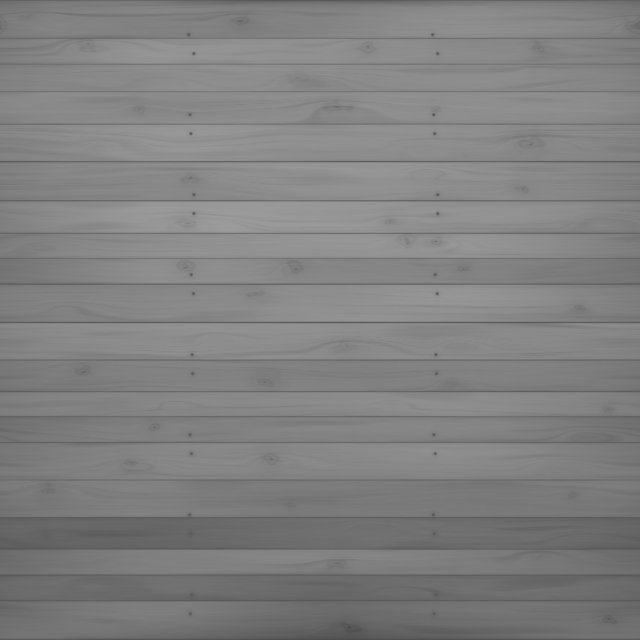
This texture is drawn by a Shadertoy shader. Its source:

```glsl
// Twenty grey horizontal wood planks with flowing grain, knots, seams and paired nails.

const int PLANKS = 20;
// Plank edges measured down from the top of the canvas.
const float EDGES[21] = float[21](0.0, 0.0599, 0.1003, 0.1432, 0.1940, 0.2526, 0.3138,
    0.3646, 0.4036, 0.4440, 0.5039, 0.5625, 0.6120, 0.6510, 0.6914, 0.7500, 0.8086,
    0.8581, 0.8984, 0.9388, 0.9990);
const float TONES[20] = float[20](0.53, 0.56, 0.56, 0.56, 0.56, 0.55, 0.57, 0.55, 0.52,
    0.55, 0.55, 0.51, 0.53, 0.48, 0.51, 0.50, 0.43, 0.49, 0.45, 0.47);

const float SEAM_HALF_WIDTH = 0.0008;
const float SEAM_TONE = 0.29;
const float NAIL_ROWS = 8.0;
const float NAIL_ROW_OFFSET = 0.069;
const float NAIL_SPREAD = 0.0148;
const float NAIL_RADIUS = 0.0023;
const float NAIL_TONE = 0.36;
const vec2 NAIL_COLUMNS = vec2(0.299, 0.680);
const int KNOTS_PER_PLANK = 3;
const float GRAIN_DENSITY = 210.0;
const float GRAIN_STRENGTH = 0.017;
const float VEIN_STRENGTH = 0.028;
const float FIBRE_STRENGTH = 0.012;
const float STREAK_STRENGTH = 0.03;
const float CLOUD_STRENGTH = 0.055;
const float DRIFT_STRENGTH = 0.035;
const float KNOT_STRENGTH = 0.07;
const float SIDE_SHADE = 0.055;
const float TOP_STAIN = 0.18;
const float BOTTOM_STAIN = 0.13;

float hash(vec2 p) {
    return fract(sin(dot(p, vec2(127.1, 311.7))) * 43758.5453);
}

// Value noise that wraps horizontally after a whole number of cells.
float noise(vec2 p, float period) {
    vec2 cell = floor(p), f = fract(p);
    f = f * f * (3.0 - 2.0 * f);
    float left = mod(cell.x, period), right = mod(cell.x + 1.0, period);
    float low = mix(hash(vec2(left, cell.y)), hash(vec2(right, cell.y)), f.x);
    float high = mix(hash(vec2(left, cell.y + 1.0)), hash(vec2(right, cell.y + 1.0)), f.x);
    return mix(low, high, f.y);
}

// Noise over the canvas with separate cell counts across and down.
float stretched(vec2 p, vec2 cells, float seed) {
    return noise(vec2(p.x * cells.x, p.y * cells.y + seed), cells.x);
}

// Brightness change of the wood within one plank.
float woodGrain(vec2 p, float id, float top, float bottom) {
    float seed = id * 37.0;
    float bend = stretched(p, vec2(4.0, 22.0), seed) - 0.5;
    float flow = p.y + 0.026 * bend + 0.004 * stretched(p, vec2(14.0, 60.0), seed);
    float knots = 0.0;

    // Knots push the grain aside into long closed loops.
    for (int k = 0; k < KNOTS_PER_PLANK; k++) {
        vec2 key = vec2(id + 3.0, float(k) * 5.0 + 11.0);
        vec2 centre = vec2((float(k) + hash(key)) / float(KNOTS_PER_PLANK),
                           mix(top, bottom, 0.25 + 0.5 * hash(key + 1.7)));
        vec2 d = p - centre;
        d.x -= round(d.x);
        float size = mix(0.005, 0.012, hash(key + 4.3));
        float tail = d.x > 0.0 ? 7.5 : 4.0;
        vec2 loopOffset = d / (size * vec2(tail, 1.3));
        flow += 2.4 * size * exp(-dot(loopOffset, loopOffset));

        // Ragged smudge with faint rings and a dark heart
        d += size * 1.3 * (vec2(stretched(p, vec2(60.0), seed),
                                stretched(p, vec2(80.0, 110.0), seed + 9.0)) - 0.5);
        float r = length(d / (size * vec2(1.7, 0.9)));
        float rings = 0.65 + 0.35 * cos(r * 8.0);
        float present = smoothstep(0.15, 0.7, hash(key + 8.1));
        knots += present * (rings * exp(-r * r * 1.2) + 0.3 * exp(-r * r * 10.0));
        knots += 0.25 * present * exp(-dot(d, d) / (size * size * 9.0));
    }

    // Wide bands and thin veins follow the flow
    float figure = stretched(p, vec2(5.0, 30.0), seed + 17.0);
    float bands = smoothstep(0.35, 0.95, noise(vec2(0.0, flow * GRAIN_DENSITY + seed), 1.0));
    float ridge = 1.0 - abs(2.0 * noise(vec2(0.0, flow * 130.0 + seed + 7.0), 1.0) - 1.0);
    float veins = pow(ridge, 6.0) * smoothstep(0.3, 0.8, stretched(p, vec2(7.0, 45.0), seed + 3.0));
    float fibre = stretched(p, vec2(24.0, 420.0), seed) - 0.5;
    float fine = stretched(p, vec2(110.0, 480.0), seed + 5.0) - 0.5;
    float streak = smoothstep(0.62, 0.95, stretched(vec2(p.x, flow), vec2(6.0, 85.0), seed + 23.0));

    // Broad stains and slow drift along the plank
    float cloud = stretched(p, vec2(4.0, 24.0), seed + 31.0) - 0.5;
    float drift = noise(vec2(p.x * 3.0, id + 90.0), 3.0) - 0.5;
    return 0.015 + CLOUD_STRENGTH * cloud + DRIFT_STRENGTH * drift
         + FIBRE_STRENGTH * (fibre + 0.5 * fine)
         - GRAIN_STRENGTH * bands * mix(0.2, 1.0, figure) - VEIN_STRENGTH * veins
         - STREAK_STRENGTH * streak - KNOT_STRENGTH * knots;
}

void mainImage(out vec4 fragColor, in vec2 fragCoord) {
    vec2 p = fragCoord / iResolution.xy;
    p.y = 1.0 - p.y;
    float pixel = 1.0 / iResolution.y;

    // Plank lookup
    int plank = 0;
    for (int i = 1; i < PLANKS; i++) plank += int(p.y >= EDGES[i]);
    float top = EDGES[plank], bottom = EDGES[plank + 1];
    float tone = TONES[plank] + woodGrain(p, float(plank), top, bottom);

    // Uneven light: dim sides and soft stains at the middle of both ends
    float side = abs(2.0 * p.x - 1.0);
    float middle = exp(-pow((p.x - 0.52) / 0.26, 2.0));
    tone -= SIDE_SHADE * side * side * side;
    tone -= middle * (TOP_STAIN * exp(-p.y / 0.012) + BOTTOM_STAIN * exp((p.y - 1.0) / 0.05));

    // Nails in pairs on either side of each row
    float rowOffset = (fract((p.y - NAIL_ROW_OFFSET) * NAIL_ROWS + 0.5) - 0.5) / NAIL_ROWS;
    float nailY = abs(rowOffset) - NAIL_SPREAD;
    float wobble = 0.008 * (hash(vec2(float(plank), 71.0)) - 0.5);
    vec2 nailX = abs(p.x - NAIL_COLUMNS - wobble);
    float nail = length(vec2(min(nailX.x, nailX.y), nailY));
    tone -= 0.03 * exp(-pow(nail / 0.006, 2.0));
    tone = mix(NAIL_TONE, tone, smoothstep(-pixel, pixel, nail - NAIL_RADIUS));

    // Seams with a soft shadow and uneven depth
    bool nearTop = p.y - top < bottom - p.y;
    float seam = min(p.y - top, bottom - p.y);
    float seamId = mod(float(nearTop ? plank : plank + 1), float(PLANKS));
    float depth = mix(0.35, 0.85, hash(vec2(seamId, 53.0)));
    depth *= 0.75 + 0.25 * noise(vec2(p.x * 9.0, seamId), 9.0);
    tone -= 0.045 * depth * exp(-abs(seam) / 0.003);
    float line = 1.0 - smoothstep(-0.8 * pixel, 0.8 * pixel, abs(seam) - SEAM_HALF_WIDTH);
    tone = mix(tone, SEAM_TONE, line * depth);

    fragColor = vec4(vec3(clamp(tone, 0.0, 1.0)), 1.0);
}
```
